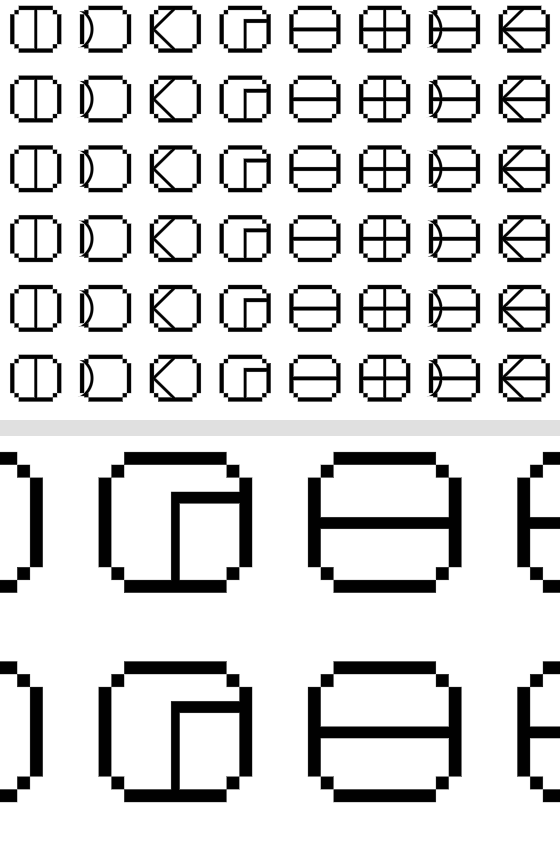
Top, the full canvas; bottom, a detail of the centre.
Reproduce this pattern procedurally as a Shadertoy shader.

```glsl
// Grid of chunky rounded frames, eight inner line motifs across, six rows down.

// Lengths are in dots: one dot is the side of a frame corner block.
const float CANVAS_HEIGHT = 98.46;
const float PITCH = 16.36;
const vec2 FIRST_CENTER = vec2(8.385, 6.85); // from the top left
const vec2 GRID = vec2(8.0, 6.0);
const float THIN = 0.34; // half widths of the inner strokes
const float BAR = 0.46;
const vec3 PAPER = vec3(1.0);
const vec3 INK = vec3(0.005);

float boxDistance(vec2 p, vec2 center, vec2 halfSize) {
    vec2 d = abs(p - center) - halfSize;
    return length(max(d, 0.0)) + min(max(d.x, d.y), 0.0);
}

float segmentDistance(vec2 p, vec2 a, vec2 b) {
    vec2 ab = b - a;
    float t = clamp(dot(p - a, ab) / dot(ab, ab), 0.0, 1.0);
    return length(p - a - ab * t);
}

// Stepped frame, twelve dots wide and eleven high
float frameDistance(vec2 p) {
    vec2 q = abs(p);
    float top = boxDistance(q, vec2(0.0, 5.0), vec2(4.0, 0.5));
    float side = boxDistance(q, vec2(5.5, 0.0), vec2(0.5, 3.5));
    float corner = boxDistance(q, vec2(4.5, 4.0), vec2(0.5));
    return min(top, min(side, corner));
}

float arcDistance(vec2 p, float centerX, float radius, float halfWidth) {
    float ring = abs(length(p - vec2(centerX, 0.0)) - radius) - halfWidth;
    return max(ring, abs(p.y) - 4.2);
}

float chevronDistance(vec2 p, float halfWidth) {
    vec2 q = vec2(p.x, abs(p.y));
    return segmentDistance(q, vec2(-5.1, 0.0), vec2(-0.2, 4.8)) - halfWidth;
}

float elbowDistance(vec2 p, float height, float halfWidth) {
    float post = boxDistance(p, vec2(0.0, 0.5 * (height - 5.0)),
                             vec2(halfWidth, 0.5 * (height + 5.0)));
    float arm = boxDistance(p, vec2(2.75, height), vec2(2.75 + halfWidth, BAR));
    return min(post, arm);
}

// Motifs: 0 post, 1 arc, 2 chevron, 3 elbow; negative is empty
float motifDistance(vec2 p, int motif) {
    if (motif == 0) return boxDistance(p, vec2(0.0), vec2(THIN, 5.0));
    if (motif == 1) return arcDistance(p, -8.3, 5.13, THIN);
    if (motif == 2) return chevronDistance(p, THIN);
    if (motif == 3) return elbowDistance(p, 1.93, THIN);
    return 1e3;
}

// The second half of the columns adds a crossbar to the motifs
float glyphDistance(vec2 p, int column) {
    bool crossed = column >= 4;
    float d = min(frameDistance(p), motifDistance(p, crossed ? column - 5 : column));
    float crossbar = boxDistance(p, vec2(0.0, -0.05), vec2(5.5, BAR));
    return crossed ? min(d, crossbar) : d;
}

void mainImage(out vec4 fragColor, in vec2 fragCoord) {
    float pixel = CANVAS_HEIGHT / iResolution.y;
    vec2 p = vec2(fragCoord.x, iResolution.y - fragCoord.y) * pixel;

    // Nearest grid cell, with local y pointing up
    vec2 cell = clamp(floor((p - FIRST_CENTER) / PITCH + 0.5), vec2(0.0), GRID - 1.0);
    vec2 local = (p - FIRST_CENTER - cell * PITCH) * vec2(1.0, -1.0);

    float d = glyphDistance(local, int(cell.x));
    float coverage = 1.0 - smoothstep(-0.75 * pixel, 0.75 * pixel, d);
    fragColor = vec4(mix(PAPER, INK, coverage), 1.0);
}
```
